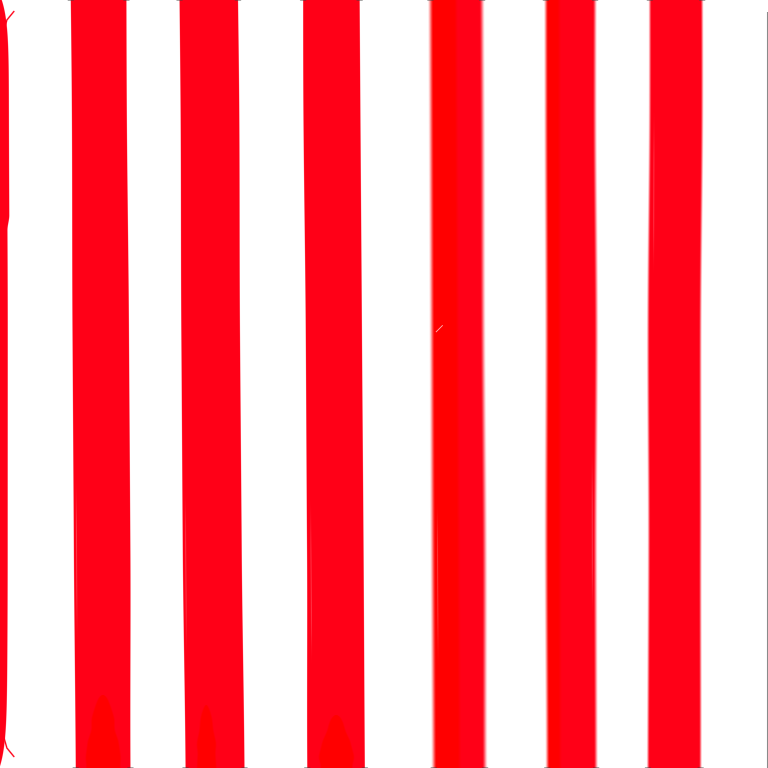
Give the GLSL for this pattern, as a Shadertoy shader.

```glsl
#define STRIPES 7
#define PITCH 0.1488
#define HALF_WIDTH 0.0355
#define UNEVEN 0.0125
#define LEAN 0.0036
#define WOBBLE 0.0011
#define SOFT_EDGE 0.0040
#define PAPER vec3(1.0)
#define RED vec3(1.0, 0.0, 0.09)
#define WARM_RED vec3(1.0, 0.0, 0.0)
#define INK vec3(0.25)

float hash(vec2 p) {
    return fract(sin(dot(p, vec2(127.1, 311.7))) * 43758.5453);
}

// Smooth value noise along one axis, from -1 to 1
float noise(float y, float seed) {
    float cell = floor(y);
    float a = hash(vec2(cell, seed));
    float b = hash(vec2(cell + 1.0, seed));
    return mix(a, b, smoothstep(0.0, 1.0, y - cell)) * 2.0 - 1.0;
}

float segment(vec2 p, vec2 a, vec2 b) {
    vec2 d = b - a;
    return length(p - a - d * clamp(dot(p - a, d) / dot(d, d), 0.0, 1.0));
}

float cover(float dist, float blur) {
    return smoothstep(blur, -blur, dist);
}

// Uneven spacing; the first stripe is mostly off the canvas
float stripeCenter(float i, float y) {
    float x = PITCH * i - 0.010 + UNEVEN * sin(1.2 * (i - 3.1));
    x -= i < 0.5 ? 0.0204 : 0.0;
    return x + LEAN * cos(0.5 * (i - 2.2)) * (1.0 - 2.0 * y) * step(0.5, i);
}

void mainImage(out vec4 fragColor, in vec2 fragCoord) {
    vec2 uv = fragCoord / iResolution.xy;
    float aa = 0.75 / min(iResolution.x, iResolution.y);
    float endDist = min(uv.y, 1.0 - uv.y);
    vec3 color = PAPER;

    for (int n = 0; n < STRIPES; n++) {
        float i = float(n);
        float x = uv.x - stripeCenter(i, uv.y);
        float halfWidth = HALF_WIDTH + 0.003 * sin(1.1 * i - 0.8);
        float side = x < 0.0 ? -1.0 : 1.0;

        // Hand-drawn edges
        float edge = halfWidth + WOBBLE * noise(uv.y * 3.5, i * 2.0 + side);
        if (n == 0) {
            edge += 0.0025 * smoothstep(0.70, 0.72, uv.y) - 0.010 * exp(-endDist / 0.03);
        }
        float soft = n < 4 ? 0.0008 : SOFT_EDGE - 0.0008 * (i - 4.0);
        float body = cover(abs(x) - edge, max(aa, soft));

        // Warm overlap along the left of the fourth and fifth stripes
        vec3 paint = RED;
        if (n == 4 || n == 5) {
            float overlapEnd = n == 4 ? 0.0 : -0.45 * halfWidth;
            paint = mix(paint, WARM_RED, cover(x - overlapEnd, 0.003));
        }

        // Warm pools at the foot of the first full stripes
        if (n >= 1 && n <= 3) {
            float even = 1.0 - mod(i, 2.0);
            float rise = 0.095 - 0.013 * (i - 1.0);
            float pool = mix(0.024, 0.014, even) * sqrt(max(0.0, 1.0 - uv.y / rise));
            pool *= 1.0 + 0.15 * noise(uv.y * 60.0, i);
            paint = mix(paint, WARM_RED, cover(abs(x + 0.010 * even) - pool, 0.0015) * step(uv.y, rise));
        }

        // Faint dry-brush streak near one edge
        float streakSide = n == 5 ? 1.0 : -1.0;
        float streakX = streakSide * halfWidth * (0.80 + 0.14 * hash(vec2(i, 4.0)));
        float streakY = n > 5 ? 0.75 : 0.20 + 0.18 * hash(vec2(i, 7.0));
        float streak = cover(abs(x - streakX) - 0.0005, max(aa, 0.0006));
        streak *= smoothstep(0.11, 0.03, abs(uv.y - streakY)) * step(0.5, i);
        paint = mix(paint, PAPER, 0.25 * streak);

        color = mix(color, paint, body);

        // Dark ticks at the stripe corners
        float tick = cover(endDist - 0.0010, aa) * cover(abs(abs(x) - edge) - 0.004, aa);
        color = mix(color, INK, 0.6 * tick * step(0.5, i));
    }

    // Curled hairs at both ends of the left edge
    vec2 hair = vec2(uv.x, endDist);
    float curl = min(segment(hair, vec2(0.005, 0.040), vec2(0.009, 0.026)),
                     segment(hair, vec2(0.009, 0.026), vec2(0.018, 0.015)));
    color = mix(color, RED, cover(curl - 0.0009, aa));

    // Small diagonal scratch
    float scratch = segment(uv, vec2(0.568, 0.568), vec2(0.576, 0.576));
    color = mix(color, PAPER, 0.7 * cover(scratch - 0.0005, aa));

    // Thin dark rim on the right
    float rim = cover(0.9988 - uv.x, aa) * step(uv.y, 0.985);
    color = mix(color, INK, 0.7 * rim);

    fragColor = vec4(color, 1.0);
}
```
